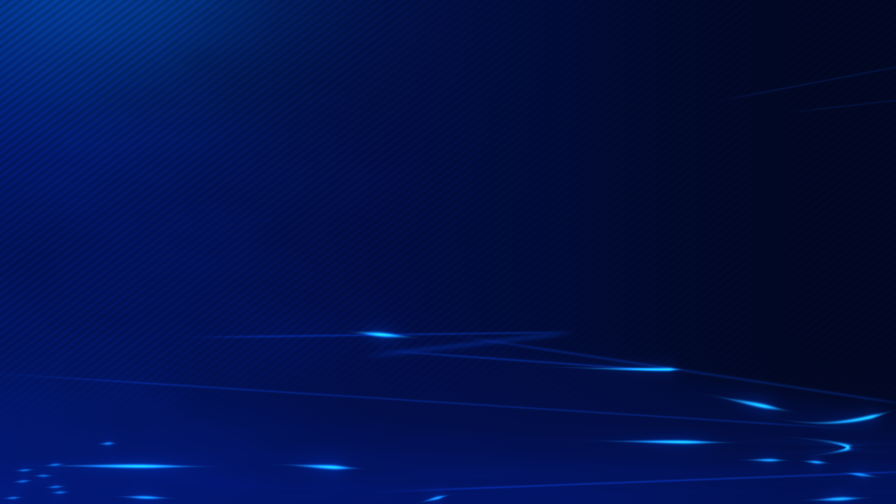
A WebGL 2 fragment shader for this background:

```glsl
#version 300 es
precision highp float;
// Deep blue backdrop: a left-to-right gradient with a corner glow, soft haze
// and fine diagonal hatching, above a low floor of thin light trails.
// Trails are tapered parabolas; threads are faint line segments.

uniform vec2 u_resolution;
out vec4 fragColor;

const vec3 LEFT_BLUE = vec3(0.008, 0.095, 0.450);
const vec3 MID_BLUE = vec3(0.006, 0.058, 0.295);
const vec3 RIGHT_NAVY = vec3(0.006, 0.032, 0.145);
const vec3 CORNER_GLOW = vec3(0.005, 0.155, 0.190);
const vec3 FLOOR_BLUE = vec3(0.004, 0.045, 0.240);
const vec3 THREAD_BLUE = vec3(0.020, 0.150, 0.420);
const vec3 HALO_BLUE = vec3(0.000, 0.220, 0.600);
const vec3 CORE_CYAN = vec3(0.100, 0.700, 0.850);

float hash(vec2 p) {
    return fract(sin(dot(p, vec2(127.1, 311.7))) * 43758.5453);
}

float noise(vec2 p) {
    vec2 i = floor(p), f = fract(p);
    f = f * f * (3.0 - 2.0 * f);
    float low = mix(hash(i), hash(i + vec2(1, 0)), f.x);
    float high = mix(hash(i + vec2(0, 1)), hash(i + vec2(1, 1)), f.x);
    return mix(low, high, f.y);
}

float fbm(vec2 p) {
    float sum = 0.0, gain = 0.5;
    for (int i = 0; i < 4; i++) {
        sum += gain * noise(p);
        p = p * 2.03 + 7.3;
        gain *= 0.5;
    }
    return sum;
}

// Light trail along y = slope*x + bend*x*x; reach is its length left and right.
vec3 trail(vec2 p, vec2 center, vec2 reach, float slope, float bend, float width) {
    vec2 q = p - center;
    float tangent = slope + 2.0 * bend * q.x;
    float d = (q.y - q.x * (slope + bend * q.x)) * inversesqrt(1.0 + tangent * tangent);
    float t = q.x / (q.x < 0.0 ? reach.x : reach.y);
    float fade = exp(-2.0 * t * t);
    float w = width * (0.45 + 0.55 * fade);
    float core = fade * exp(-d * d / (w * w));
    float halo = fade * exp(-abs(d) / (3.0 * width));
    return CORE_CYAN * core + HALO_BLUE * halo * 0.35;
}

// Faint straight thread from a to b, fading out at both ends.
float thread(vec2 p, vec2 a, vec2 b, float width) {
    vec2 ab = b - a;
    float t = clamp(dot(p - a, ab) / dot(ab, ab), 0.0, 1.0);
    float d = length(p - a - ab * t) / width;
    return exp(-d * d) * smoothstep(0.0, 0.25, t) * smoothstep(1.0, 0.85, t);
}

vec3 backdrop(vec2 p, float x) {
    vec3 col = mix(LEFT_BLUE, MID_BLUE, smoothstep(-0.08, 0.46, x));
    col = mix(col, RIGHT_NAVY, smoothstep(0.36, 0.95, x));
    vec2 g = (p - vec2(0.16, 1.04)) / vec2(0.42, 0.24);
    col += CORNER_GLOW * exp(-dot(g, g));
    float haze = fbm(p * vec2(3.0, 6.0)) - 0.47;
    col *= 1.0 + 0.35 * haze * smoothstep(0.75, 0.1, x);
    vec2 c = (p - vec2(0.48, 0.34)) / vec2(0.22, 0.07);
    return col + FLOOR_BLUE * 0.16 * exp(-dot(c, c));
}

// Diagonal hatching, strongest on the left.
float hatch(vec2 p, float x) {
    float wave = 0.5 + 0.5 * cos(6.28318 * (p.x * 0.6 - p.y * 0.8) / 0.0125);
    return 1.0 - mix(0.20, 0.10, x) * wave * smoothstep(0.12, 0.35, p.y);
}

// Floor sheen below a slanted upper edge, brightening toward the bottom.
vec3 floorLight(vec2 p, float x) {
    float edge = 0.34 - 0.158 * max(p.x - 0.92, 0.0);
    float sheet = smoothstep(0.012, -0.06, p.y - edge) * smoothstep(0.35, 0.9, x);
    float base = exp(-p.y * p.y / 0.013);
    float ripple = fbm(p * vec2(2.0, 30.0));
    return FLOOR_BLUE * (sheet * 0.32 + base * (0.35 + 0.55 * ripple) * (0.65 + 0.35 * x));
}

vec3 trails(vec2 p) {
    vec3 c = trail(p, vec2(0.757, 0.336), vec2(0.050, 0.055), -0.09, 0.0, 0.0042);
    c += trail(p, vec2(1.325, 0.267), vec2(0.170, 0.025), 0.0, 0.10, 0.0032);
    c += trail(p, vec2(1.512, 0.195), vec2(0.075, 0.045), -0.20, 0.0, 0.0042);
    c += trail(p, vec2(1.725, 0.172), vec2(0.130, 0.035), 0.23, 1.18, 0.0038);
    c += trail(p, vec2(1.354, 0.123), vec2(0.130, 0.080), -0.012, 0.0, 0.0034);
    c += trail(p.yx, vec2(0.112, 1.682), vec2(0.012, 0.015), 0.0, -250.0, 0.0045);
    c += trail(p, vec2(0.660, 0.073), vec2(0.080, 0.045), -0.05, 0.0, 0.0040);
    c += trail(p, vec2(0.278, 0.075), vec2(0.150, 0.110), -0.005, 0.0, 0.0036);
    c += trail(p, vec2(1.528, 0.087), vec2(0.045, 0.030), -0.01, 0.0, 0.0030) * 0.7;
    c += trail(p, vec2(1.620, 0.083), vec2(0.025, 0.022), -0.08, 0.0, 0.0030) * 0.7;
    c += trail(p, vec2(1.708, 0.058), vec2(0.030, 0.030), -0.12, 0.0, 0.0030) * 0.6;
    c += trail(p, vec2(1.667, 0.010), vec2(0.055, 0.045), 0.04, 0.0, 0.0036) * 0.8;
    c += trail(p, vec2(0.868, 0.012), vec2(0.030, 0.020), 0.25, 0.0, 0.0030) * 0.7;
    c += trail(p, vec2(0.289, 0.013), vec2(0.045, 0.045), -0.03, 0.0, 0.0030) * 0.7;
    c += trail(p, vec2(0.215, 0.120), vec2(0.018, 0.015), 0.06, 0.0, 0.0028) * 0.5;
    // Small sparks scattered near the lower left corner.
    for (float i = 0.0; i < 7.0; i++) {
        vec2 spot = vec2(0.02 + 0.13 * hash(vec2(i, 3.0)), 0.012 + 0.011 * i);
        c += trail(p, spot, vec2(0.018), 0.1 * hash(vec2(i, 8.0)), 0.0, 0.0025) * 0.4;
    }
    return c;
}

float threads(vec2 p) {
    float s = thread(p, vec2(0.35, 0.330), vec2(1.14, 0.341), 0.0025) * 0.5;
    s += thread(p, vec2(0.70, 0.290), vec2(1.15, 0.342), 0.0060) * 0.35;
    s += thread(p, vec2(0.85, 0.342), vec2(1.85, 0.190), 0.0030) * 0.4;
    s += thread(p, vec2(0.75, 0.305), vec2(1.35, 0.262), 0.0025) * 0.5;
    s += thread(p, vec2(-0.10, 0.265), vec2(1.75, 0.145), 0.0022) * 0.4;
    s += thread(p, vec2(0.70, 0.022), vec2(1.90, 0.068), 0.0022) * 0.5;
    s += thread(p, vec2(1.40, 0.795), vec2(1.90, 0.890), 0.0020) * 0.25;
    return s + thread(p, vec2(1.55, 0.775), vec2(1.90, 0.815), 0.0020) * 0.2;
}

void main() {
    vec2 p = gl_FragCoord.xy / u_resolution.y;
    float x = gl_FragCoord.x / u_resolution.x;
    vec3 col = backdrop(p, x) * hatch(p, x);
    col += floorLight(p, x) + THREAD_BLUE * threads(p) + trails(p);
    fragColor = vec4(min(col, 1.0), 1.0);
}
```
